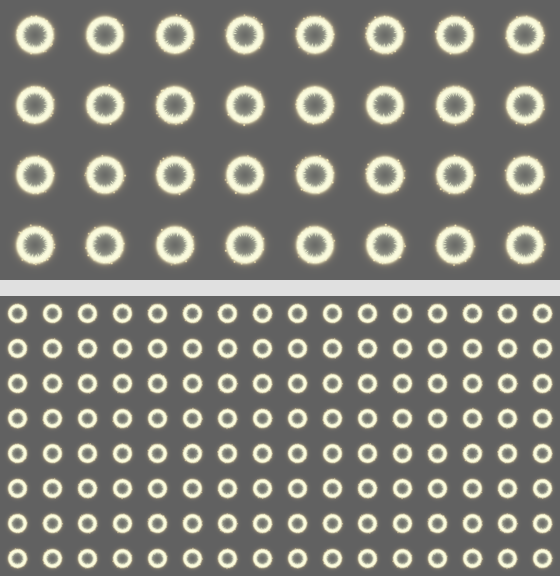
Top: one tile. Bottom: repeated 2 by 2.
A WebGL 1 fragment shader for this pattern:

```glsl
precision highp float;
// Draws an 8 by 4 grid of glowing cream rings with warm sparks on flat grey.

uniform vec2 u_resolution;

float hash(vec2 p) {
  vec3 q = fract(vec3(p.xyx) * vec3(0.1031, 0.1030, 0.0973));
  q += dot(q, q.yzx + 33.33);
  return fract((q.x + q.y) * q.z);
}

// Soft elongated spot at a polar position; size is (radial, tangential).
float spark(vec2 p, float angle, float radius, vec2 size) {
  vec2 dir = vec2(cos(angle), sin(angle));
  vec2 d = vec2(dot(p, dir) - radius, p.x * dir.y - p.y * dir.x) / size;
  return exp(-dot(d, d));
}

void main() {
  vec2 grid = gl_FragCoord.xy / u_resolution * vec2(8.0, 4.0);
  vec2 cell = mod(floor(grid), vec2(8.0, 4.0));
  vec2 p = fract(grid) - 0.5;
  float r = length(p);
  vec3 warm = vec3(1.0, 0.77, 0.46);
  vec3 pale = vec3(0.95, 1.0, 0.9);

  // Bright band, outer halo and the dimmer haze inside the ring.
  float band = (r - 0.215) / 0.035;
  float halo = exp(-abs(r - 0.25) / (r > 0.25 ? 0.03 : 0.015));
  float haze = exp(-abs(r - 0.2) / (r < 0.2 ? 0.075 : 0.02));
  vec3 light = pale * (4.2 * exp(-band * band) + 0.9 * haze) + warm * halo;

  // Sparks scattered round the rim and short streaks pointing inward.
  for (int i = 0; i < 36; i++) {
    float n = float(i);
    vec2 seed = cell * 17.0 + vec2(n * 3.0, n * 7.0 + 5.0);
    float a = hash(seed);
    float b = hash(seed + 41.3);
    float c = hash(seed + 87.9);
    float angle = 6.2831853 * (n + a) / 36.0;
    float rim = 0.235 + 0.055 * b * b;
    light += warm * (0.4 + 1.5 * c) * spark(p, angle, rim, vec2(0.012));
    float inner = 0.145 + 0.04 * c;
    light += pale * (0.2 + 1.1 * b) * spark(p, angle + 0.09, inner, vec2(0.021, 0.008));
  }

  // Light saturates softly from the grey ground to cream.
  vec3 color = mix(vec3(0.38), vec3(0.99, 0.99, 0.88), 1.0 - exp(-light));
  gl_FragColor = vec4(color, 1.0);
}
```
